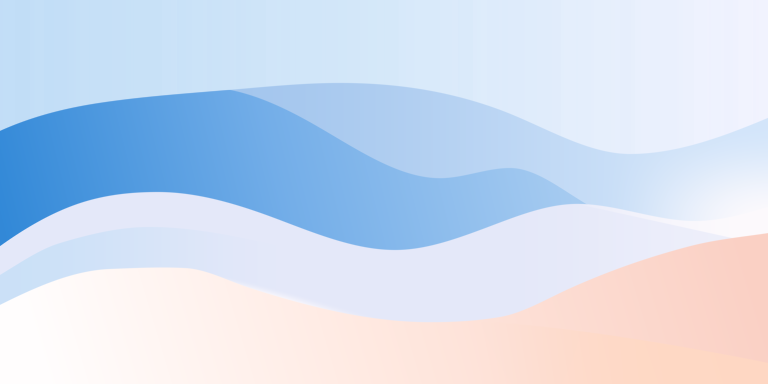
This background is drawn by a WebGL 1 fragment shader. Its source:

```glsl
precision highp float;
// Layered pastel waves: pale striped sky, blue swells, lavender mist and peach dunes.
uniform vec2 u_resolution;

const vec3 SKY_LEFT = vec3(0.755, 0.866, 0.966);
const vec3 SKY_MID = vec3(0.835, 0.910, 0.978);
const vec3 SKY_RIGHT = vec3(0.950, 0.954, 0.998);
const vec3 SWELL_LEFT = vec3(0.640, 0.775, 0.930);
const vec3 SWELL_RIGHT = vec3(0.830, 0.900, 0.980);
const vec3 DEEP_LEFT = vec3(0.195, 0.535, 0.845);
const vec3 DEEP_MID = vec3(0.450, 0.680, 0.910);
const vec3 DEEP_RIGHT = vec3(0.650, 0.795, 0.942);
const vec3 MIST = vec3(0.895, 0.910, 0.976);
const vec3 MIST_BLUE = vec3(0.795, 0.880, 0.970);
const vec3 GLOW = vec3(0.988, 0.978, 0.990);
const vec3 DUNE_LEFT = vec3(1.000, 0.992, 0.992);
const vec3 DUNE_MID = vec3(0.998, 0.905, 0.870);
const vec3 DUNE_RIGHT = vec3(0.980, 0.815, 0.768);
const vec3 DUNE_ORANGE = vec3(1.000, 0.850, 0.760);
const float STRIPES = 26.0;
const float STRIPE_STRENGTH = 0.010;

float hash(float n) {
  n = fract(n * 0.1031);
  n *= n + 33.33;
  return fract(n * (n + n));
}

// Three-colour ramp over t in 0..1
vec3 ramp(vec3 a, vec3 b, vec3 c, float t) {
  t = clamp(t, 0.0, 1.0) * 2.0;
  return mix(mix(a, b, min(t, 1.0)), c, max(t - 1.0, 0.0));
}

// A curve carries its last knot (x, height, slope) and its height at x in w
vec4 begin(vec3 k, float x) {
  return vec4(k, k.y + k.z * (x - k.x));
}

// Extends the curve with a cubic Hermite span to the next knot
void extend(inout vec4 c, float kx, float ky, float slope, float x) {
  float span = kx - c.x;
  float t = (x - c.x) / span;
  float s = 1.0 - t;
  float y = s * s * (c.y * (1.0 + 2.0 * t) + c.z * span * t)
          + t * t * (ky * (1.0 + 2.0 * s) - slope * span * s);
  c = vec4(kx, ky, slope, x > c.x ? y : c.w);
}

float swellTop(float x) {
  vec4 c = begin(vec3(0.0, 0.659, 0.45), x);
  extend(c, 0.260, 0.732, 0.15, x);
  extend(c, 0.599, 0.766, 0.085, x);
  extend(c, 0.885, 0.784, 0.0, x);
  extend(c, 1.302, 0.714, -0.37, x);
  extend(c, 1.641, 0.599, 0.0, x);
  extend(c, 2.0, 0.693, 0.42, x);
  return c.w;
}

float deepTop(float x) {
  vec4 c = begin(vec3(0.599, 0.766, -0.2), x);
  extend(c, 0.807, 0.682, -0.56, x);
  extend(c, 1.146, 0.536, 0.0, x);
  extend(c, 1.328, 0.5625, 0.0, x);
  extend(c, 1.523, 0.471, -0.6, x);
  extend(c, 2.0, 0.2, -0.6, x);
  return c.w;
}

float mistTop(float x) {
  vec4 c = begin(vec3(0.0, 0.359, 0.72), x);
  extend(c, 0.208, 0.471, 0.33, x);
  extend(c, 0.411, 0.500, 0.0, x);
  extend(c, 0.729, 0.427, -0.38, x);
  extend(c, 1.029, 0.349, 0.0, x);
  extend(c, 1.250, 0.401, 0.37, x);
  extend(c, 1.503, 0.469, 0.0, x);
  extend(c, 1.810, 0.4245, 0.0, x);
  extend(c, 2.0, 0.461, 0.3, x);
  return c.w;
}

float innerMistTop(float x) {
  vec4 c = begin(vec3(0.0, 0.284, 0.6), x);
  extend(c, 0.156, 0.367, 0.3, x);
  extend(c, 0.390, 0.409, 0.0, x);
  extend(c, 0.780, 0.350, -0.2, x);
  return c.w;
}

float duneTop(float x) {
  vec4 c = begin(vec3(0.0, 0.206, 0.5), x);
  extend(c, 0.286, 0.2995, 0.04, x);
  extend(c, 0.482, 0.302, -0.05, x);
  extend(c, 0.651, 0.250, -0.32, x);
  extend(c, 1.120, 0.161, 0.0, x);
  extend(c, 1.302, 0.1745, 0.17, x);
  extend(c, 1.484, 0.249, 0.45, x);
  extend(c, 1.797, 0.359, 0.26, x);
  extend(c, 2.0, 0.393, 0.15, x);
  return c.w;
}

// Coverage below a curve, smoothed over about one pixel
float below(float top, float y) {
  float w = 0.8 / u_resolution.y;
  return smoothstep(-w, w, top - y);
}

void main() {
  vec2 p = gl_FragCoord.xy / u_resolution * vec2(2.0, 1.0);
  float x = p.x, y = p.y;

  // Sky with faint vertical stripes
  vec3 col = ramp(SKY_LEFT, SKY_MID, SKY_RIGHT, x * 0.5);
  col += STRIPE_STRENGTH * (hash(floor(x * STRIPES) + 7.0) - 0.5) * vec3(1.0, 0.6, 0.2);

  // Pale swell, dissolving into light at the lower right
  float swell = below(swellTop(x), y);
  vec3 swellCol = mix(SWELL_LEFT, SWELL_RIGHT, smoothstep(0.5, 2.1, x));
  float fade = smoothstep(1.55, 2.0, x) * smoothstep(0.68, 0.42, y);
  col = mix(col, mix(swellCol, GLOW, fade), swell);

  // Deep blue wave
  vec3 deepCol = ramp(DEEP_LEFT, DEEP_MID, DEEP_RIGHT, (x + 0.25 * (y - 0.45)) / 1.5);
  col = mix(col, deepCol, swell * below(deepTop(x), y));

  // Lavender mist, its blue inner fold and its bright ribbons
  float shine = smoothstep(1.3, 1.95, x) * (0.4 + 0.6 * below(0.469 - 0.22 * (x - 1.503), 2.0 * (0.469 - 0.22 * (x - 1.503)) - y));
  vec3 mistCol = mix(MIST, GLOW, shine);
  mistCol = mix(mistCol, MIST_BLUE, below(innerMistTop(x), y) * smoothstep(0.8, 0.0, x));
  float ribbonTop = 0.302 - 0.21 * smoothstep(0.3, 1.4, x);
  float ribbon = smoothstep(0.015, -0.015, y - ribbonTop) * smoothstep(0.4, 0.5, x) * smoothstep(1.2, 0.7, x);
  col = mix(col, mix(mistCol, GLOW, ribbon), below(mistTop(x), y));

  // Peach dunes with a warm lower fold
  vec3 duneCol = ramp(DUNE_LEFT, DUNE_MID, DUNE_RIGHT, (x - 0.08 + 0.3 * (y - 0.15)) * 0.52);
  float fold = below(0.162 - 0.16 * pow(max(x - 1.25, 0.0), 1.4), y) * smoothstep(1.2, 1.75, x);
  col = mix(col, mix(duneCol, DUNE_ORANGE, 0.75 * fold), below(duneTop(x), y));

  gl_FragColor = vec4(col, 1.0);
}
```
